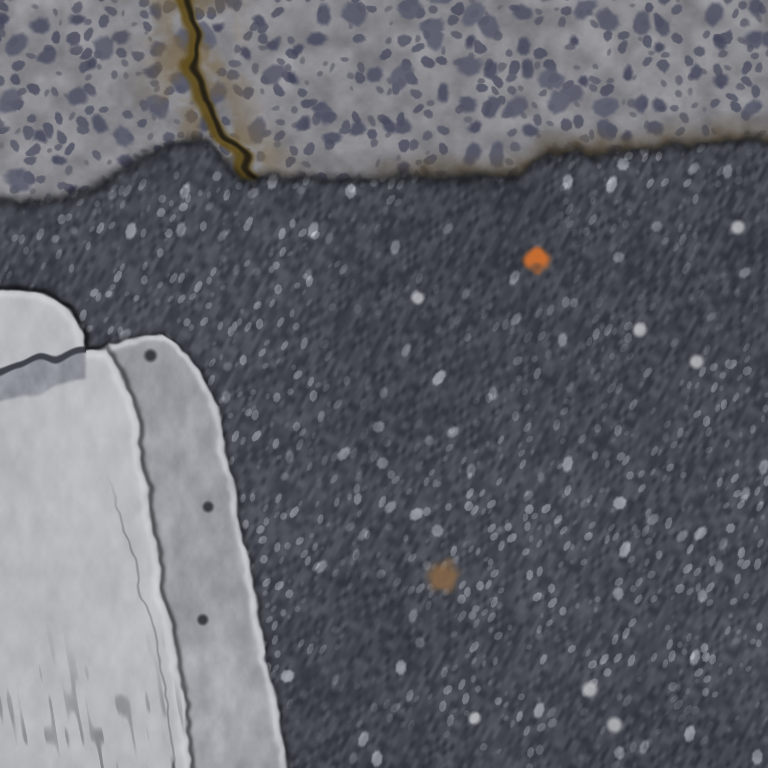
Reproduce this texture procedurally as a three.js fragment shader.

```glsl
// Worn white road paint on speckled asphalt below a pebbled concrete kerb
varying vec2 vUv;

float hash(vec2 p) {
  return fract(sin(dot(p, vec2(127.1, 311.7))) * 43758.5453);
}

float noise(vec2 p) {
  vec2 i = floor(p), f = fract(p);
  f = f * f * (3.0 - 2.0 * f);
  return mix(mix(hash(i), hash(i + vec2(1, 0)), f.x),
             mix(hash(i + vec2(0, 1)), hash(i + 1.0), f.x), f.y);
}

float fbm(vec2 p) {
  float sum = 0.0, amp = 0.5;
  for (int i = 0; i < 4; i++) {
    sum += amp * noise(p);
    p = p * 2.03 + 17.0;
    amp *= 0.5;
  }
  return sum;
}

// Scattered irregular grains: x = coverage, y = random tone
vec2 grains(vec2 p, float size, float density) {
  vec2 cell = floor(p), result = vec2(0.0);
  for (int j = -1; j <= 1; j++)
    for (int i = -1; i <= 1; i++) {
      vec2 id = cell + vec2(i, j);
      float rnd = hash(id + 31.7);
      vec2 d = p - id - 0.15 - 0.7 * vec2(hash(id), hash(id + 9.2));
      float a = 6.283 * hash(id + 4.4);
      d = mat2(cos(a), sin(a), -sin(a), cos(a)) * d;
      float dist = max(abs(d.x) + 0.35 * abs(d.y), 0.8 * abs(d.y) + 0.3 * abs(d.x));
      float r = size * (0.45 + 0.75 * rnd);
      float cover = smoothstep(r + 0.09, r - 0.09, dist) * step(hash(id + 6.1), density);
      if (cover > result.x) result = vec2(cover, rnd);
    }
  return result;
}

float spot(vec2 p, vec2 centre, float r) {
  return smoothstep(r * 1.4, r * 0.5, length(p - centre));
}

vec3 asphalt(vec2 p) {
  vec2 q = mat2(0.88, 0.47, -0.47, 0.88) * p;
  float fine = noise(q * vec2(190.0, 100.0)), broad = fbm(p * 6.0);
  vec3 col = vec3(0.27, 0.28, 0.312) + 0.13 * (fine - 0.5) + 0.07 * (broad - 0.5);
  vec2 small = grains(q * vec2(95.0, 62.0), 0.36, 0.32);
  vec2 large = grains(q * vec2(46.0, 34.0) + 5.0, 0.26, 0.16);
  col += small.x * (0.05 + 0.17 * small.y) * smoothstep(0.2, 0.6, broad);
  col += large.x * (0.06 + 0.25 * large.y * large.y);
  // Brighter chips
  float chips = spot(p, vec2(0.961, 0.704), 0.009) + spot(p, vec2(0.544, 0.612), 0.008)
    + spot(p, vec2(0.833, 0.570), 0.009) + spot(p, vec2(0.907, 0.529), 0.009)
    + spot(p, vec2(0.768, 0.102), 0.010) + spot(p, vec2(0.800, 0.056), 0.010)
    + spot(p, vec2(0.618, 0.065), 0.008);
  col = mix(col, vec3(0.74, 0.75, 0.76), 0.8 * min(chips, 1.0));
  // Fallen leaf scraps
  vec2 wob = p + 0.012 * (vec2(noise(p * 70.0), noise(p * 70.0 + 40.0)) - 0.5);
  col = mix(col, vec3(0.76, 0.42, 0.20), spot(wob, vec2(0.700, 0.662), 0.014));
  return mix(col, vec3(0.52, 0.40, 0.28), 0.85 * spot(wob, vec2(0.576, 0.249), 0.020));
}

vec3 kerb(vec2 p, float above) {
  vec3 col = vec3(0.53, 0.53, 0.55) + 0.22 * (fbm(p * 38.0) - 0.48);
  vec2 w = p + 0.008 * vec2(noise(p * 60.0), noise(p * 60.0 + 8.0));
  vec2 big = grains(w * 27.0, 0.34, 0.55), small = grains(w * 56.0 + 3.0, 0.34, 0.55);
  col = mix(col, mix(vec3(0.39, 0.39, 0.42), vec3(0.24, 0.25, 0.33), small.y), 0.7 * small.x);
  col = mix(col, mix(vec3(0.24, 0.25, 0.33), vec3(0.36, 0.37, 0.43), big.y), 0.85 * big.x);
  // Mossy joint
  float bend = 0.24 + 0.15 * (1.0 - p.y) + 0.55 * max(0.87 - p.y, 0.0);
  float d = p.x - bend + 0.02 * (noise(p * 45.0) - 0.5);
  float stain = exp(-pow(d / 0.055, 2.0)) * smoothstep(0.35, 0.65, fbm(p * 28.0));
  col = mix(col, vec3(0.44, 0.37, 0.25), 0.7 * stain);
  col = mix(col, vec3(0.36, 0.29, 0.11), 0.9 * smoothstep(0.018, 0.006, abs(d)));
  col = mix(col, vec3(0.15, 0.13, 0.09), smoothstep(0.007, 0.001, abs(d - 0.005)));
  // Damp lower rim
  float rim = smoothstep(0.045, 0.0, above) * smoothstep(0.42, 0.58, p.x);
  return mix(col, vec3(0.33, 0.29, 0.23), rim * (0.45 + 0.5 * noise(p * 60.0)));
}

void main() {
  vec2 p = vUv;
  vec3 col = asphalt(p);

  // Kerb with a dark, uneven foot
  float foot = 0.74 + 0.075 * smoothstep(0.07, 0.25, p.x) - 0.047 * smoothstep(0.26, 0.32, p.x)
    + 0.03 * smoothstep(0.67, 0.71, p.x) + 0.02 * smoothstep(0.75, 1.0, p.x);
  float above = p.y - foot + 0.018 * (fbm(p * 40.0) - 0.47);
  col = mix(col, kerb(p, above), smoothstep(-0.004, 0.005, above));
  col *= 1.0 - 0.4 * exp(-pow(above / 0.009, 2.0));

  // Paint outlines, positive inside
  float wave = 0.010 * (noise(p * vec2(9.0, 22.0)) - 0.5) + 0.004 * (noise(p * 85.0) - 0.5);
  float shoulder = pow(max(p.y - 0.42, 0.0) / 0.14, 3.0);
  float outer = min(0.378 - 0.2 * p.y - 0.05 * shoulder - p.x,
                    0.563 - 0.25 * max(0.19 - p.x, 0.0) - p.y) + wave;
  float inner = min(0.25 - 0.16 * p.y - 0.035 * shoulder - p.x, 0.545 - p.y) + wave;
  float cap = 0.085 * (1.0 - length((p - vec2(0.02, 0.54)) / vec2(0.092, 0.086))) + wave;
  outer = min(outer, p.x - 0.108 + 0.5 * max(0.54 - p.y, 0.0));
  inner = max(inner, cap);

  // Thin outer coat, then the thick inner coat
  float grain = fbm(p * vec2(60.0, 35.0)) - 0.47;
  col *= 1.0 - 0.3 * exp(-pow(max(outer, inner) / 0.006, 2.0));
  vec3 thin = vec3(0.61, 0.62, 0.64) + 0.16 * grain + 0.12 * (fbm(p * 14.0) - 0.47);
  thin += 0.14 * exp(-pow((outer - 0.006) / 0.005, 2.0));
  float pits = spot(p, vec2(0.271, 0.340), 0.007) + spot(p, vec2(0.264, 0.193), 0.007)
    + spot(p, vec2(0.196, 0.537), 0.008);
  thin = mix(thin, vec3(0.22, 0.23, 0.25), min(pits, 1.0));
  col = mix(col, thin, smoothstep(-0.002, 0.003, outer));
  col *= 1.0 - 0.45 * exp(-pow((inner + 0.003) / 0.004, 2.0));
  vec3 thick = vec3(0.71, 0.72, 0.735) + 0.09 * grain + 0.06 * (fbm(p * 8.0) - 0.47);
  float scratch = noise(vec2(p.x * 150.0 + p.y * 25.0, p.y * 24.0));
  thick -= 0.2 * smoothstep(0.68, 0.9, scratch) * smoothstep(0.22, 0.0, p.y);
  thick += 0.06 * exp(-pow((inner - 0.007) / 0.005, 2.0));
  float crease = inner - 0.022 - 0.03 * smoothstep(0.15, 0.45, p.y);
  thick -= 0.16 * smoothstep(0.003, 0.0, abs(crease)) * smoothstep(0.4, 0.3, p.y);

  // Chipped band below the cap
  float crack = p.y - 0.518 - 0.25 * p.x + 0.012 * (noise(p * 40.0) - 0.5);
  float band = smoothstep(-0.046, -0.038, crack) * smoothstep(0.002, -0.002, crack)
    * smoothstep(0.115, 0.108, p.x);
  thick = mix(thick, vec3(0.56, 0.57, 0.60) + 0.2 * grain, band);
  thick = mix(thick, vec3(0.25, 0.26, 0.29), smoothstep(0.006, 0.002, abs(crack)) * step(p.x, 0.112));
  col = mix(col, thick, smoothstep(-0.002, 0.003, inner));

  gl_FragColor = vec4(col, 1.0);
}
```
